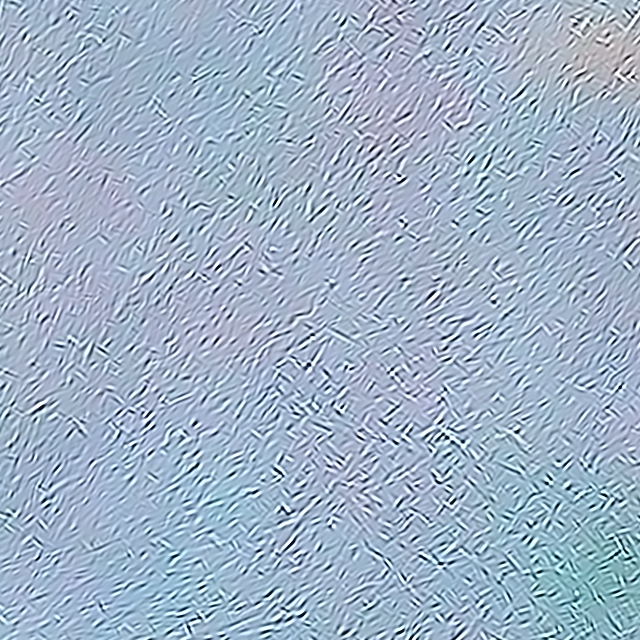
Reproduce this texture procedurally as a Shadertoy shader.

```glsl
// Pale blue plaster scratched by fine, mostly diagonal relief strokes.
// Cellular noise scatters small rippled strokes along a slowly turning flow;
// layered sines vary their contrast, their crossing and the soft tints.

const vec3  BASE_COLOR    = vec3(0.63, 0.712, 0.785);
const vec3  CYAN_SHIFT    = vec3(-0.045, 0.02, 0.04);
const vec3  LILAC_SHIFT   = vec3(0.03, -0.015, 0.02);
const vec3  PEACH_SHIFT   = vec3(0.09, 0.0, -0.07);
const vec3  GREEN_SHIFT   = vec3(-0.13, 0.0, -0.05);
const float RIPPLE_FREQ   = 97.0;   // ripples per canvas height
const float STROKE_WIDTH  = 0.0066;
const float FLOW_ANGLE    = 0.82;   // radians, rising to the right
const float FINE_CELLS    = 60.0;
const float FINE_LENGTH   = 0.0095;
const float FINE_GAIN     = 0.66;
const float LONG_CELLS    = 22.0;
const float LONG_LENGTH   = 0.023;
const float LONG_GAIN     = 0.75;
const float HIGHLIGHT_MAX = 0.36;
const float TAU           = 6.2831853;

vec4 hash4(vec3 p) {
    vec4 q = fract(p.xyzx * vec4(0.1031, 0.1030, 0.0973, 0.1099));
    q += dot(q, q.wzxy + 33.33);
    return fract((q.xxyz + q.yzzw) * q.zywx);
}

// Layered, warped sines; roughly -1 to 1
float waves(vec2 p) {
    float sum = 0.0, weight = 0.5;
    for (int i = 0; i < 5; i++) {
        p = mat2(0.8, 0.6, -0.6, 0.8) * p * 1.45 + 1.7;
        sum += weight * sin(p.x + 1.6 * sin(p.y + 0.6 * p.x));
        weight *= 0.75;
    }
    return sum * 0.8;
}

// Direction of a stroke centred at p
float strokeAngle(vec2 p, vec4 rnd) {
    float angle = FLOW_ANGLE + 0.28 * waves(p * 2.6 + 4.0);
    angle -= 0.22 * smoothstep(0.5, 0.0, p.y);
    angle += (rnd.x - 0.5) * 0.6;
    // Patches where strokes cross into a woven grain
    float weave = smoothstep(0.0, 0.8, waves(p * 4.0 + 9.0) + p.x * 0.6 - 0.25);
    if (rnd.y < 0.08 + 0.4 * weave) angle -= 1.35;
    return angle;
}

// Sum of rippled strokes, one per cell, with few strong ones
float strokes(vec2 p, float cells, float len, float seed) {
    vec2 home = floor(p * cells);
    float sum = 0.0;
    for (int y = -1; y <= 1; y++)
    for (int x = -1; x <= 1; x++) {
        vec2 cell = home + vec2(x, y);
        vec4 place = hash4(vec3(cell + 40.0, seed));
        vec4 shape = hash4(vec3(cell + 90.0, seed + 17.0));
        vec2 center = (cell + place.xy) / cells;
        float angle = strokeAngle(center, shape);
        vec2 d = p - center;
        vec2 axis = vec2(cos(angle), sin(angle));
        float along = dot(d, axis) / (len * mix(0.55, 1.05, place.z));
        float across = dot(d, vec2(-axis.y, axis.x));
        float envelope = exp(-along * along
                             - across * across / (STROKE_WIDTH * STROKE_WIDTH));
        float ripple = cos(TAU * (RIPPLE_FREQ * mix(0.85, 1.15, shape.z) * across + place.w));
        sum += envelope * ripple * (0.12 + 1.1 * pow(shape.w, 3.0));
    }
    return sum;
}

void mainImage(out vec4 fragColor, in vec2 fragCoord) {
    vec2 uv = fragCoord / iResolution.y;

    // A slight warp bends the strokes
    vec2 p = uv + 0.0025 * vec2(waves(uv * 16.0), waves(uv * 16.0 + 31.0));

    // Busy and calm patches, livelier toward the lower right
    float patches = waves(uv * 3.2 + 2.0) * 0.5 + waves(uv * 11.0 + 6.0) * 0.5;
    float calm = exp(-8.0 * dot(uv - vec2(0.16, 0.72), uv - vec2(0.16, 0.72)));
    float contrast = 0.95 + 0.6 * patches - 0.4 * calm
                   + 0.35 * smoothstep(0.5, 0.0, uv.y) * uv.x;
    contrast = clamp(contrast, 0.3, 1.8);

    float relief = strokes(p, FINE_CELLS, FINE_LENGTH, 1.0)
                 + strokes(p, FINE_CELLS, FINE_LENGTH, 2.0);
    relief *= FINE_GAIN * contrast;
    relief += LONG_GAIN * strokes(p, LONG_CELLS, LONG_LENGTH, 3.0) * mix(0.5, contrast, 0.7);
    if (relief > 0.0) relief = HIGHLIGHT_MAX * tanh(relief / HIGHLIGHT_MAX);

    // Broad tints and small colour blotches
    vec3 color = BASE_COLOR;
    float cool = 0.5 * smoothstep(0.7, 0.0, uv.y) * smoothstep(1.0, 0.2, uv.x);
    cool += 0.4 * waves(uv * 4.0 + 13.0) + 0.25 * waves(uv * 22.0 + 5.0);
    color += CYAN_SHIFT * cool;
    color += LILAC_SHIFT * (0.4 + 0.5 * waves(uv * 5.0 + 21.0) + 0.4 * waves(uv * 27.0 + 8.0));
    color += PEACH_SHIFT * smoothstep(0.2, 0.0, length((uv - vec2(0.96, 0.93)) * vec2(0.8, 1.3)));
    color += GREEN_SHIFT * smoothstep(0.3, 0.0, length(uv - vec2(1.0, 0.08)));
    color += 0.02 * waves(uv * 6.0 + 17.0);

    fragColor = vec4(clamp(color + relief, vec3(0.02, 0.05, 0.08), vec3(1.0)), 1.0);
}
```
